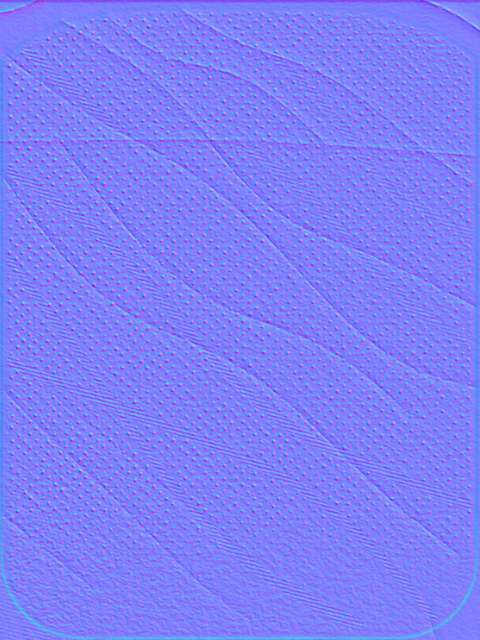
This texture map is drawn by a Shadertoy shader. Its source:

```glsl
// Tangent-space normal map of a quilted fabric panel: a staggered grid of
// raised dots, flowing seams, ribbed bands and woven grain form a height field.
// Its slope is packed into colour, and a tilted rim outlines the rounded panel.

#define CELL 0.0196         // spacing of the dot grid
#define DOT_RADIUS 0.0023
#define DOT_HEIGHT 0.00165
#define GRAIN_SIZE 0.0033
#define GRAIN_HEIGHT 0.00072
#define SEAM_WIDTH 0.0022
#define SEAM_HEIGHT 0.00085
#define BAND_WIDTH 0.0095
#define RIB_PITCH 0.0060
#define RIB_HEIGHT 0.00030
#define SLOPE_STEP 0.0007
#define SHEAR 0.40          // turns upward slopes cyan and downward ones pink

const float PI = 3.14159265;

float hash(vec2 p) {
    return fract(sin(dot(p, vec2(127.1, 311.7))) * 43758.5453);
}

float noise(vec2 p) {
    vec2 i = floor(p), f = fract(p);
    f = f * f * (3.0 - 2.0 * f);
    return mix(mix(hash(i), hash(i + vec2(1, 0)), f.x),
               mix(hash(i + vec2(0, 1)), hash(i + vec2(1, 1)), f.x), f.y);
}

float bell(float d, float w) { return exp(-d * d / (w * w)); }

// Distance to a chord a-b bent by three sine harmonics
float curve(vec2 p, vec2 a, vec2 b, vec3 bend) {
    float dx = b.x - a.x;
    float t = (p.x - a.x) / dx;
    float s = clamp(t, 0.0, 1.0);
    float y = mix(a.y, b.y, s) + dot(bend, sin(PI * s * vec3(1, 2, 3)));
    return length(vec2((p.y - y) * dx / length(b - a), (t - s) * dx));
}

// A puckered stitch line on a soft, wider fold
float seam(vec2 p, vec2 a, vec2 b, vec3 bend) {
    float d = curve(p, a, b, bend);
    float pucker = 0.15 + 1.3 * noise(p * 170.0);
    return pucker * bell(d, SEAM_WIDTH) + 0.75 * bell(d, 4.0 * SEAM_WIDTH);
}

float band(vec2 p, vec2 a, vec2 b, vec3 bend) {
    float d = curve(p, a, b, bend);
    return 1.0 - smoothstep(0.5 * BAND_WIDTH, BAND_WIDTH, d);
}

// Signed distance to the panel: rounded box cut by a shallow top arch
float panel(vec2 p) {
    vec2 q = abs(p - vec2(0.374, 0.535)) - vec2(0.371, 0.532) + 0.125;
    float box = length(max(q, 0.0)) + min(max(q.x, q.y), 0.0) - 0.125;
    float arch = 0.99 - 0.085 * pow(abs(p.x - 0.375) / 0.375, 4.0);
    return max(box, 0.9 * (p.y - arch));
}

float seams(vec2 p) {
    // Raised folds across the top
    float h = seam(p, vec2(0.098, 0.967), vec2(0.326, 0.785), vec3(0.021, -0.005, 0.0));
    h += seam(p, vec2(0.169, 0.974), vec2(0.508, 0.776), vec3(0.014, -0.018, -0.003));
    h += seam(p, vec2(0.286, 0.984), vec2(0.736, 0.714), vec3(0.025, -0.005, -0.007));
    h += 0.8 * seam(p, vec2(0.0, 0.779), vec2(0.742, 0.757), vec3(0.012, 0.0, 0.0));
    // Sunken seams flowing down to the right
    h -= seam(p, vec2(0.007, 0.915), vec2(0.742, 0.395), vec3(-0.005, 0.024, -0.020));
    h -= seam(p, vec2(0.326, 0.779), vec2(0.742, 0.521), vec3(-0.035, -0.016, -0.004));
    h -= seam(p, vec2(0.098, 0.772), vec2(0.638, 0.355), vec3(-0.048, -0.031, 0.003));
    h -= seam(p, vec2(0.007, 0.720), vec2(0.716, 0.134), vec3(-0.013, -0.029, -0.020));
    h -= 0.7 * seam(p, vec2(0.007, 0.388), vec2(0.391, 0.030), vec3(-0.011, 0.005, -0.003));
    h -= 0.5 * seam(p, vec2(0.065, 0.395), vec2(0.360, 0.150), vec3(0.004, 0.0, 0.0));
    h -= 0.7 * seam(p, vec2(0.007, 0.193), vec2(0.143, 0.082), vec3(0.0));
    // Edges of the corner cloth
    h += 2.0 * seam(p, vec2(-0.01, 0.978), vec2(0.065, 1.003), vec3(-0.004, 0.0, 0.0));
    h += 2.0 * seam(p, vec2(0.660, 1.0), vec2(0.760, 0.945), vec3(0.006, 0.0, 0.0));
    return h - seam(p, vec2(0.671, 0.034), vec2(0.681, 0.0), vec3(0.0));
}

float bands(vec2 p) {
    float m = band(p, vec2(0.026, 0.935), vec2(0.182, 0.798), vec3(0.0));
    m = max(m, band(p, vec2(0.013, 0.733), vec2(0.729, 0.212), vec3(-0.059, 0.027, 0.013)));
    m = max(m, band(p, vec2(0.0, 0.609), vec2(0.560, 0.023), vec3(-0.082, 0.016, 0.005)));
    m = max(m, band(p, vec2(0.0, 0.440), vec2(0.677, 0.036), vec3(0.069, -0.021, 0.005)));
    m = max(m, 0.7 * band(p, vec2(0.391, 0.766), vec2(0.729, 0.466), vec3(-0.007, 0.013, 0.0)));
    return max(m, 0.6 * band(p, vec2(0.430, 0.909), vec2(0.729, 0.635), vec3(-0.028, 0.013, 0.005)));
}

// One square grid of bumps, each of its own height
float dotGrid(vec2 g) {
    vec2 id = floor(g);
    vec2 jitter = 0.12 * (vec2(hash(id + 3.0), hash(id + 7.0)) - 0.5);
    return (0.6 + 0.75 * hash(id)) * bell(length(fract(g) - 0.5 - jitter) * CELL, DOT_RADIUS);
}

// Two grids offset by half a cell, gently warped
float dots(vec2 p) {
    p += 0.006 * vec2(noise(p * 9.0), noise(p * 9.0 + 9.0));
    return dotGrid(p / CELL) + dotGrid(p / CELL + 40.5);
}

float height(vec2 p) {
    float inside = 1.0 - smoothstep(-0.012, -0.004, panel(p));
    float ribbed = bands(p) * inside;
    float dotFade = smoothstep(0.03, 0.24, p.y) * mix(1.15, 0.8, p.x / 0.75);
    float lowLeft = 1.0 - smoothstep(0.0, 0.55, p.x * 0.7 + p.y);
    float rough = mix(0.5, 1.0, inside) * (1.0 + 0.6 * lowLeft);
    // Fine grain over a coarser weave
    vec2 weave = vec2(0.8 * p.x + 0.15 * p.y, p.y - 0.15 * p.x) / GRAIN_SIZE;
    float h = GRAIN_HEIGHT * rough * (noise(weave) + 0.8 * noise(weave * 0.47 + 31.0));
    h += DOT_HEIGHT * dots(p) * inside * dotFade * (1.0 - 0.6 * ribbed);
    float ribs = sin(2.0 * PI * (p.y + 0.25 * p.x) / RIB_PITCH);
    float corner = (1.0 - inside) * (1.0 - smoothstep(0.08, 0.14, p.x + p.y));
    h += RIB_HEIGHT * ribs * (ribbed + 0.4 * corner);
    return h + SEAM_HEIGHT * seams(p);
}

void mainImage(out vec4 fragColor, in vec2 fragCoord) {
    vec2 p = fragCoord / iResolution.xy * vec2(0.75, 1.0);
    vec2 e = vec2(SLOPE_STEP, 0.0);
    vec2 tilt = vec2(height(p - e.xy) - height(p + e.xy),
                     height(p - e.yx) - height(p + e.yx)) / (2.0 * SLOPE_STEP);
    tilt.x -= SHEAR * tilt.y;
    // Rim tilts left along the sides and upward along the bottom
    float low = 1.0 - smoothstep(0.03, 0.26, p.y);
    float rim = bell(panel(p), 0.0021) * mix(1.0, 0.25, smoothstep(0.88, 0.95, p.y));
    tilt += rim * vec2(-0.5, 0.1 + 0.5 * low) * (0.6 + 0.6 * noise(p * 60.0));
    tilt.y -= 0.45 * smoothstep(0.994, 0.999, p.y);
    vec3 normal = normalize(vec3(tilt, 1.0));
    fragColor = vec4((0.5 + 0.5 * normal) * vec3(1.0, 1.0, 0.988), 1.0);
}
```
